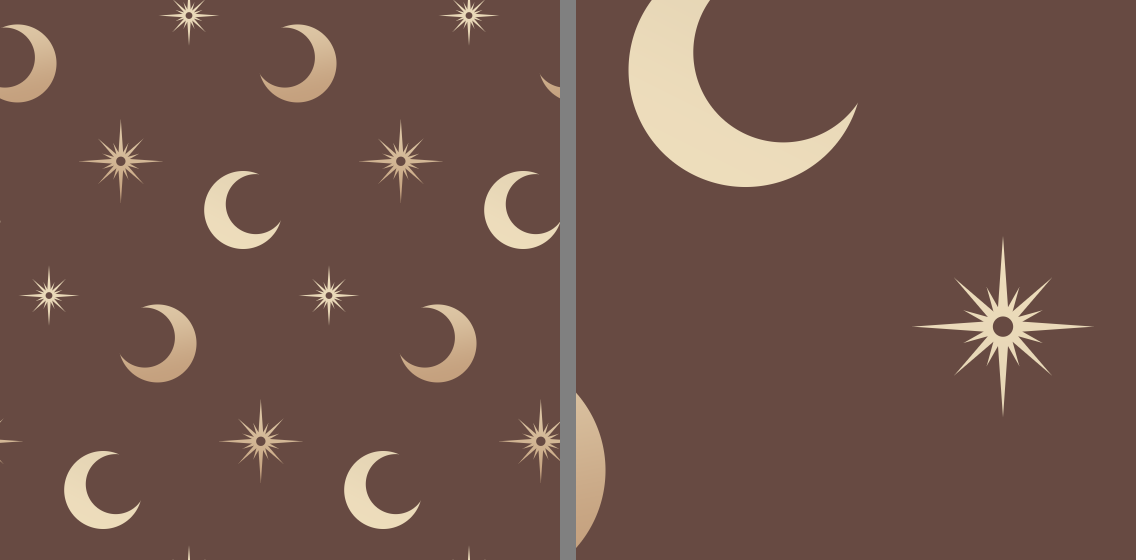
Left: the whole. Right: its middle third, enlarged.
A Shadertoy shader for this pattern:

```glsl
#define REPEATS 2.0
#define ROW_SHIFT 0.5
#define MOON_RADIUS 0.1393
#define BITE_RADIUS 0.1072
#define BITE_OFFSET vec2(0.0450, 0.0210)
#define BIG_STAR 0.1490
#define SMALL_STAR 0.1080
#define SAMPLES 2
#define GROUND vec3(0.402, 0.291, 0.259)
#define CREAM vec3(0.930, 0.865, 0.735)
#define SAND vec3(0.865, 0.775, 0.645)
#define BRONZE vec3(0.770, 0.630, 0.495)

const float PI = 3.14159265;

// Offset from the nearest copy of a motif on the half-shifted lattice
vec2 nearestCopy(vec2 p, vec2 center) {
    vec2 q = p - center;
    float row = round(q.y);
    q.x += ROW_SHIFT * row;
    return vec2(q.x - round(q.x), q.y - row);
}

// Crescent: a disc with a smaller disc bitten out
float moonDistance(vec2 q, float side) {
    vec2 bite = BITE_OFFSET * vec2(side, 1.0);
    return max(length(q) - MOON_RADIUS, BITE_RADIUS - length(q - bite));
}

// Ring of tapered rays around the origin
float rayDistance(vec2 q, float count, float turn, float reach, float halfWidth) {
    float sector = 2.0 * PI / count;
    float angle = atan(q.y, q.x) - turn;
    angle -= sector * round(angle / sector);
    vec2 r = length(q) * vec2(cos(angle), abs(sin(angle)));
    float taper = halfWidth / reach;
    float edge = (r.y + taper * r.x - halfWidth) / sqrt(1.0 + taper * taper);
    return max(edge, r.x - reach);
}

// Long, diagonal and short rays with a pierced center
float starDistance(vec2 q, float size) {
    q /= size;
    float d = rayDistance(q, 4.0, 0.0, 1.0, 0.070);
    d = min(d, rayDistance(q, 4.0, PI / 4.0, 0.76, 0.058));
    d = min(d, rayDistance(q, 8.0, PI / 8.0, 0.47, 0.058));
    d = min(d, length(q) - 0.20);
    return size * max(d, 0.112 - length(q));
}

vec3 paint(vec3 base, float d, float pixel, vec3 low, vec3 high, float height) {
    vec3 metal = mix(low, high, smoothstep(-1.0, 1.0, height));
    return mix(base, metal, clamp(0.5 - d / pixel, 0.0, 1.0));
}

vec3 pattern(vec2 p, float pixel) {
    vec3 color = GROUND;

    // Bronze and cream moons face opposite ways
    vec2 q = nearestCopy(p, vec2(1.0625, 1.7734));
    color = paint(color, moonDistance(q, -1.0), pixel, BRONZE, SAND,
                  (q.y - 0.2 * q.x) / MOON_RADIUS);
    q = nearestCopy(p, vec2(0.8685, 1.2500));
    color = paint(color, moonDistance(q, 1.0), pixel, CREAM, CREAM * 0.965,
                  (q.y + 0.5 * q.x) / MOON_RADIUS);

    // Large bronze star and small cream star
    q = nearestCopy(p, vec2(0.4315, 1.4240));
    color = paint(color, starDistance(q, BIG_STAR), pixel, BRONZE, SAND,
                  (q.y + 0.1 * q.x) / BIG_STAR + 0.1);
    q = nearestCopy(p, vec2(0.1750, 0.9445));
    color = paint(color, starDistance(q, SMALL_STAR), pixel, CREAM * 0.97, CREAM,
                  q.y / SMALL_STAR);
    return color;
}

void mainImage(out vec4 fragColor, in vec2 fragCoord) {
    float pixel = REPEATS / iResolution.y;
    float samples = float(SAMPLES);
    vec3 sum = vec3(0.0);

    // Supersampling keeps the fine ray tips clean
    for (int y = 0; y < SAMPLES; y++) {
        for (int x = 0; x < SAMPLES; x++) {
            vec2 jitter = (vec2(x, y) + 0.5) / samples - 0.5;
            sum += pattern((fragCoord + jitter) * pixel, pixel / samples);
        }
    }
    fragColor = vec4(sum / (samples * samples), 1.0);
}
```
